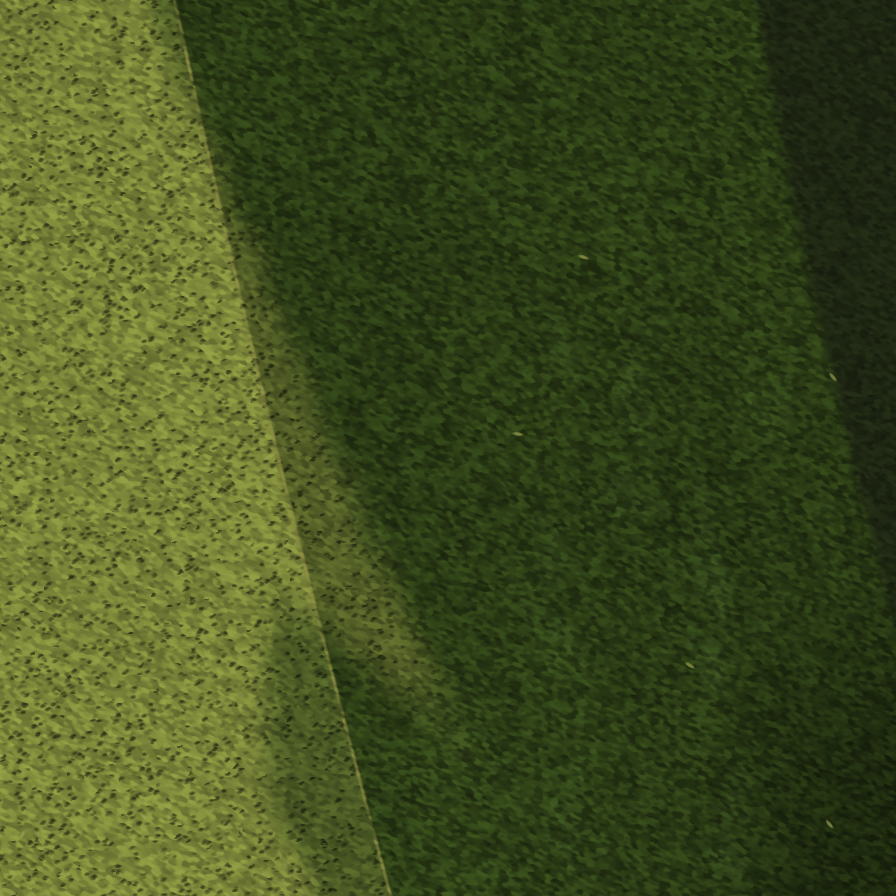
Give the GLSL for this texture, as a Shadertoy shader.

```glsl
// Draws a mown lawn with a pale seam, a slanted sunlit strip and deep shade to the right.

const vec3 SUN_LEFT    = vec3(0.485, 0.525, 0.225); // lit turf left of the seam
const vec3 SUN_RIGHT   = vec3(0.335, 0.38, 0.155);  // lit turf right of the seam
const vec3 SHADE_LEFT  = vec3(0.30, 0.36, 0.145);
const vec3 SHADE_RIGHT = vec3(0.165, 0.23, 0.08);
const vec3 DEEP_SHADE  = vec3(0.118, 0.152, 0.072);
const vec3 SEAM_COLOR  = vec3(0.58, 0.57, 0.28);
const vec3 FLECK_COLOR = vec3(0.62, 0.65, 0.32);
const vec2 BLADE_FREQ  = vec2(135.0, 255.0);        // blades per canvas, along and across
const vec2 SPECK_FREQ  = vec2(105.0, 170.0);
const float BLADE_TILT = 0.42;
const float SEAM_WIDTH = 0.0016;
const float GRAIN_SUN = 0.42;
const float GRAIN_SHADE = 0.68;
const float SPECK_DEPTH = 0.52;
const int FLECK_COUNT = 7;

vec2 hash2(vec2 p) {
    vec3 q = fract(vec3(p.xyx) * vec3(0.1031, 0.1030, 0.0973));
    q += dot(q, q.yzx + 33.33);
    return fract((q.xx + q.yz) * q.zy);
}

mat2 rotate(float a) {
    return mat2(cos(a), sin(a), -sin(a), cos(a));
}

// x: distance to the nearest cell point, y: blended tone, z: nearest cell's random value
vec3 cellular(vec2 p) {
    vec2 base = floor(p);
    float nearest = 9.0, id = 0.0, tone = 0.0, total = 0.0;
    for (int j = -1; j <= 1; j++)
    for (int i = -1; i <= 1; i++) {
        vec2 cell = base + vec2(i, j);
        vec2 offset = cell + hash2(cell) - p;
        float d2 = dot(offset, offset);
        float value = hash2(cell + 71.7).x;
        float weight = exp(-6.0 * d2);
        tone += weight * value;
        total += weight;
        if (d2 < nearest) { nearest = d2; id = value; }
    }
    return vec3(sqrt(nearest), tone / total, id);
}

// Broad, soft mottling in the range -1..1
float mottle(vec2 p) {
    float sum = 0.0, amp = 0.5;
    for (int i = 0; i < 4; i++) {
        sum += amp * sin(p.x + 1.3 * sin(p.y * 0.8)) * sin(p.y + 1.1 * sin(p.x * 0.7));
        p = rotate(0.9) * p * 1.9 + 2.3;
        amp *= 0.6;
    }
    return sum;
}

float seamX(float y) { return 0.436 - 0.241 * y - 0.03 * y * (1.0 - y); }

float deepShadeX(float y) {
    float t = 1.0 - y;
    return 0.844 + 0.17 * t + 0.075 * t * t;
}

// Sunlight: bounded by a slanted soft edge, with a shadow lobe across the lower seam
float sunlight(vec2 p, float wobble) {
    float lit = 1.0 - smoothstep(-0.035, 0.025, p.x - 0.24 - 0.42 * (0.83 - p.y) + 0.012 * wobble);
    float lobeLeft = 0.295 + 0.055 * smoothstep(0.11, 0.0, p.y) + 0.018 * wobble;
    float lobeTop = 0.345 - 0.74 * (p.x - 0.29) + 0.02 * wobble;
    float lobe = smoothstep(-0.03, 0.035, p.x - lobeLeft) * smoothstep(-0.045, 0.04, lobeTop - p.y);
    return lit * (1.0 - lobe);
}

void mainImage(out vec4 fragColor, in vec2 fragCoord) {
    vec2 uv = fragCoord / iResolution.xy;
    float px = 1.0 / iResolution.y;
    float broad = mottle(uv * 11.0);

    // Turf zones
    float seamDist = uv.x - seamX(uv.y);
    float right = smoothstep(-0.003 - px, 0.003 + px, seamDist);
    float sun = sunlight(uv, mottle(uv * 26.0));
    vec3 shade = SHADE_RIGHT * (1.0 + 0.08 * broad);
    shade *= 1.0 + 0.12 * smoothstep(0.4, 0.0, uv.y) * smoothstep(0.75, 0.5, uv.x);
    shade *= mix(1.0, 0.72, smoothstep(0.74, 1.0, uv.x) * smoothstep(0.5, 0.1, uv.y));
    vec3 color = mix(mix(SHADE_LEFT, SUN_LEFT, sun), mix(shade, SUN_RIGHT, sun), right);
    color *= 1.0 + 0.035 * broad * (1.0 - right);

    // Faint worn streaks along the mowing direction
    vec2 along = rotate(-0.22) * uv;
    float streak = smoothstep(0.15, 0.6, mottle(along * vec2(38.0, 13.0)));
    float worn = smoothstep(0.56, 0.66, uv.x) * smoothstep(0.92, 0.8, uv.x) * smoothstep(0.75, 0.6, uv.y);
    color += vec3(0.025, 0.035, 0.02) * streak * worn;
    float deep = smoothstep(-0.009, 0.009, uv.x - deepShadeX(uv.y));
    color = mix(color, DEEP_SHADE, deep);

    // Grass blades and dark gaps
    vec2 lean = rotate(BLADE_TILT) * uv;
    float grain = cellular(lean * BLADE_FREQ).y - 0.5;
    float litTurf = max(1.0 - right, sun);
    color *= 1.0 + grain * mix(GRAIN_SHADE, GRAIN_SUN, litTurf) * (1.0 - 0.3 * deep);
    vec2 ragged = vec2(0.35, 0.5) * grain;
    vec3 gap = cellular(rotate(-0.25) * uv * SPECK_FREQ + 9.0 + ragged);
    float speck = smoothstep(0.55, 0.08, gap.x) * smoothstep(0.45, 0.95, gap.z);
    color *= 1.0 - SPECK_DEPTH * speck * mix(0.3, 1.0, litTurf);

    // Pale seam, broken up along its length
    float seam = 1.0 - smoothstep(SEAM_WIDTH - px, SEAM_WIDTH + 1.5 * px, abs(seamDist));
    float seamFade = 0.5 + 0.2 * sin(uv.y * 41.0 + 2.0 * sin(uv.y * 97.0)) + 0.6 * grain;
    color = mix(color, SEAM_COLOR, seam * clamp(seamFade, 0.0, 1.0));

    // Scattered dry flecks
    for (int i = 0; i < FLECK_COUNT; i++) {
        vec2 seed = hash2(vec2(float(i) * 7.0 + 3.0, 19.0));
        vec2 d = rotate(seed.x * 2.0 - 1.0) * (uv - seed);
        float fleck = smoothstep(1.3, 0.5, length(d / vec2(0.006, 0.002)));
        color = mix(color, FLECK_COLOR, 0.65 * fleck);
    }
    fragColor = vec4(clamp(color, 0.0, 1.0), 1.0);
}
```
